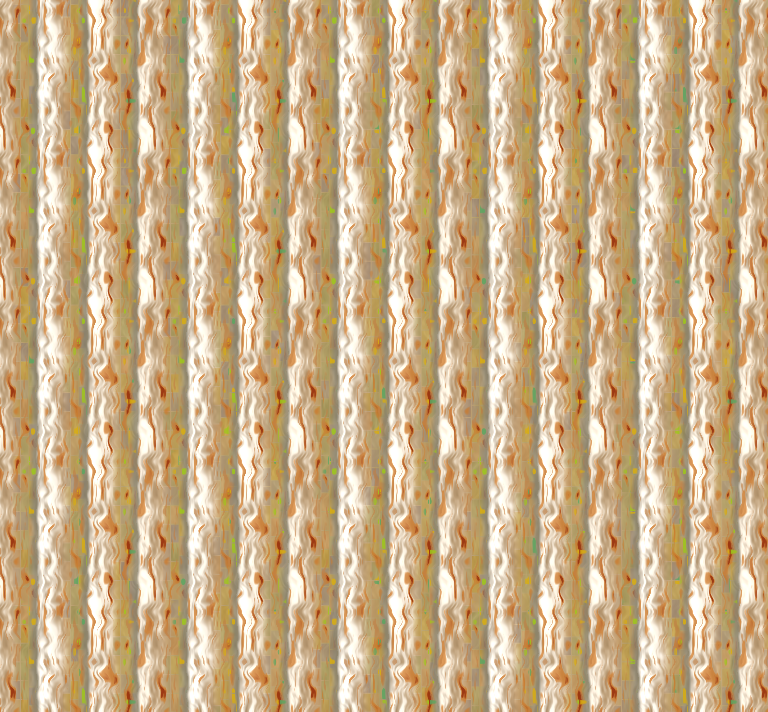
This texture is drawn by a Shadertoy shader. Its source:

```glsl
float hash(vec2 p) {
    vec3 q = fract(p.xyx * vec3(0.1031, 0.1030, 0.0973));
    q += dot(q, q.yzx + 33.33);
    return fract((q.x + q.y) * q.z);
}

// Value noise that repeats every three logs in both directions
float noise(vec2 p, vec2 scale, float seed) {
    vec2 period = 3.0 * scale;
    p *= scale;
    vec2 i = floor(p), f = fract(p);
    f = f * f * (3.0 - 2.0 * f);
    vec2 a = mod(i, period) + seed, b = mod(i + 1.0, period) + seed;
    return mix(mix(hash(a), hash(vec2(b.x, a.y)), f.x),
               mix(hash(vec2(a.x, b.y)), hash(b), f.x), f.y);
}

void mainImage(out vec4 fragColor, in vec2 fragCoord) {
    // One unit is one log width; three logs make a square tile
    vec2 p = fragCoord / iResolution.x * 15.33 - vec2(0.74, 0.0);
    float pixel = 15.33 / iResolution.x;
    float x = p.x + 0.05 * (noise(p, vec2(2.0, 6.0), 5.0) - 0.5);
    float u = fract(x);
    float kind = mod(floor(x), 3.0);
    float bleach = kind < 0.5 ? 1.0 : kind < 1.5 ? 0.8 : 0.62;

    // Wood fibres, bent slightly around knots
    vec2 g = p + vec2(0.16 * noise(p, vec2(4.0, 5.0), 11.0), 0.0);
    float broad = noise(g, vec2(7.0, 2.0), 23.0);
    float grain = noise(g, vec2(15.0, 3.0), 37.0);
    float fine = noise(g, vec2(28.0, 9.0), 51.0);
    float fibre = 0.35 * broad + 0.35 * grain + 0.3 * fine - 0.5;

    // Round log: bleached left side, tan middle, olive and grey right side
    vec3 cream = vec3(0.93, 0.89, 0.83);
    vec3 tan_ = vec3(0.80, 0.68, 0.53);
    vec3 olive = vec3(0.68, 0.60, 0.38);
    vec3 grey = vec3(0.57, 0.54, 0.46);
    float light = 1.0 - smoothstep(0.18, 0.68, u - 0.9 * fibre + 0.25 * (1.0 - bleach));
    vec3 col = mix(tan_, cream, light * (0.6 + 0.4 * bleach));
    col = mix(col, olive, 0.85 * smoothstep(0.5, 0.82, u + 0.35 * fibre));
    col += fibre * mix(0.32, 0.12, smoothstep(0.4, 0.8, u));
    float glare = smoothstep(0.03, 0.1, u) * (1.0 - smoothstep(0.12, 0.4, u));
    col += 0.2 * glare * bleach * smoothstep(-0.15, 0.15, fibre);

    // Blocky discoloured patches, different on every repeat
    vec2 b = p * vec2(6.0, 2.667);
    b.y += floor(3.0 * hash(vec2(floor(b.x), 71.0))) / 3.0;
    vec2 cell = floor(b), f = fract(b);
    vec2 inset = smoothstep(vec2(0.0), pixel * vec2(6.0, 2.667), min(f, 1.0 - f));
    float pick = hash(cell + 130.0);
    vec3 stain = pick < 0.3 ? vec3(0.76, 0.61, 0.25)
               : pick < 0.55 ? vec3(0.77, 0.57, 0.34)
               : pick < 0.8 ? vec3(0.65, 0.60, 0.36) : vec3(0.61, 0.53, 0.47);
    float patchMask = inset.x * inset.y * smoothstep(0.42, 0.72, u);
    col = mix(col, stain + 0.2 * fibre, patchMask * (0.25 + 0.55 * hash(cell + 310.0)));

    // Orange cracks with dark red hearts
    float crack = noise(g, vec2(13.0, 3.0), 83.0) + 0.18 * (fine - 0.5);
    float streak = smoothstep(0.68, 0.86, crack);
    col = mix(col, vec3(0.80, 0.47, 0.16), 0.75 * streak);
    float heart = smoothstep(0.87, 0.97, crack) * smoothstep(0.15, 0.5, u);
    col = mix(col, vec3(0.58, 0.17, 0.04), heart * (kind < 0.5 ? 0.3 : 0.85));
    float thin = smoothstep(0.74, 0.9, noise(g, vec2(24.0, 4.0), 97.0));
    col = mix(col, vec3(0.76, 0.50, 0.27), 0.6 * thin);

    // Grey shadow between neighbouring logs
    float shadow = max(smoothstep(0.83, 0.97, u), 1.0 - smoothstep(0.0, 0.055, u));
    col = mix(col, grey + 0.15 * fibre, 0.85 * shadow);

    // Yellow, lime and green specks along the shaded side
    float side = smoothstep(0.6, 0.8, u) * (1.0 - smoothstep(0.95, 1.0, u));
    float speck = smoothstep(0.76, 0.87, noise(p, vec2(12.0, 5.0), 113.0));
    float hue = hash(cell + 470.0);
    vec3 tint = hue < 0.5 ? vec3(0.85, 0.68, 0.06)
              : hue < 0.82 ? vec3(0.62, 0.78, 0.10) : vec3(0.36, 0.65, 0.38);
    col = mix(col, tint, 0.85 * speck * side * inset.x * inset.y);

    fragColor = vec4(clamp(col, 0.0, 1.0), 1.0);
}
```
